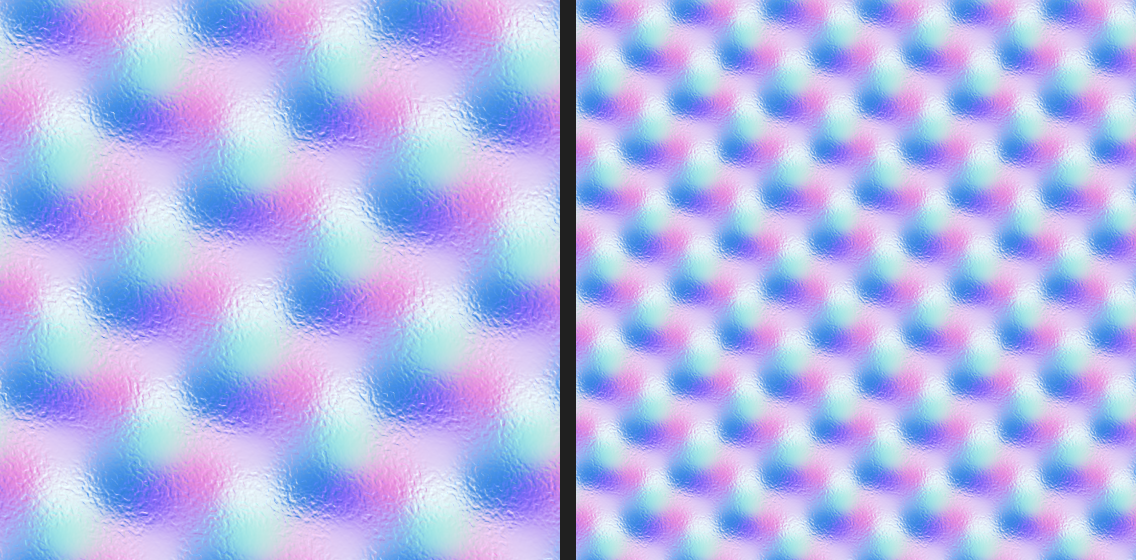
Left: one tile. Right: repeated 2 by 2.
A Shadertoy shader for this texture map:

```glsl
const float REPEATS = 3.0;               // staggered cells across and down
const vec2  CELL_ORIGIN = vec2(0.85, 0.39);
const float BLEND_SHARPNESS = 3.0;       // how tightly each colour holds its spot
const vec2  GRAIN_FREQ = vec2(92.0, 68.0); // bumps across and along the diagonal
const float FINE_FREQ = 210.0;
const float FINE_AMOUNT = 0.45;
const float GRAIN_STEP = 0.0015;         // slope sampling distance
const float REFRACTION = 0.19;           // colour shift caused by the bumps
const float EMBOSS = 0.16;
const float GLINT = 0.35;
const float DRIFT_FREQ = 5.0;
const float DRIFT = 0.07;                // uneven placement between cells
const vec2  LIGHT_DIR = vec2(0.6, -0.8);
const float TAU = 6.2831853;

const int SPOTS = 10;
// Spots: cyan, mint, white, blue, violet, pink, lavender, pale pink, sky, orchid
const vec2 SPOT_POS[SPOTS] = vec2[SPOTS](
    vec2(-0.05, 0.22), vec2(0.09, 0.19), vec2(0.0, 0.45),
    vec2(-0.18, 0.05), vec2(0.0, -0.04), vec2(0.19, 0.04),
    vec2(0.0, -0.30), vec2(0.29, 0.20), vec2(-0.25, 0.20), vec2(0.14, -0.16));
const vec3 SPOT_COLOR[SPOTS] = vec3[SPOTS](
    vec3(0.56, 0.93, 0.89), vec3(0.82, 0.93, 0.88), vec3(0.93, 0.97, 0.98),
    vec3(0.12, 0.50, 0.88), vec3(0.47, 0.33, 1.0), vec3(0.95, 0.48, 0.85),
    vec3(0.88, 0.82, 0.96), vec3(0.94, 0.80, 0.95), vec3(0.58, 0.72, 0.95),
    vec3(0.76, 0.59, 0.96));

float hash(vec2 cell) {
    uvec2 q = uvec2(cell) * uvec2(1597334673u, 3812015801u);
    uint n = (q.x ^ q.y) * 1597334673u;
    n = (n ^ (n >> 15)) * 2246822519u;
    return float((n ^ (n >> 13)) >> 8) / 16777216.0;
}

// Projection of an offset on the random gradient of a wrapped lattice corner
float cornerSlope(vec2 corner, vec2 offset, vec2 period) {
    vec2 c = mod(corner, period);
    return dot(2.0 * vec2(hash(c), hash(c + 517.0)) - 1.0, offset);
}

// Gradient noise around zero that wraps after a whole number of cells
float wrapNoise(vec2 q, vec2 period) {
    vec2 i = floor(q), f = q - i;
    vec2 s = f * f * f * (f * (f * 6.0 - 15.0) + 10.0);
    vec2 e = vec2(1.0, 0.0);
    float low = mix(cornerSlope(i, f, period),
                    cornerSlope(i + e.xy, f - e.xy, period), s.x);
    float high = mix(cornerSlope(i + e.yx, f - e.yx, period),
                     cornerSlope(i + e.xx, f - e.xx, period), s.x);
    return mix(low, high, s.y);
}

// Pimpled film, slightly stretched along the falling diagonal
float grainHeight(vec2 p) {
    vec2 q = vec2(p.x + p.y, p.x - p.y) * GRAIN_FREQ;
    float bumps = smoothstep(-0.15, 0.5, wrapNoise(q, GRAIN_FREQ));
    return bumps + FINE_AMOUNT * wrapNoise(p * FINE_FREQ, vec2(FINE_FREQ));
}

// Smooth spot repeating on a staggered lattice, 1 at its centre
float latticeSpot(vec2 d) {
    float c = abs(cos(TAU * d.x) + cos(TAU * d.y));
    return exp(BLEND_SHARPNESS * (c - 2.0))
         + exp(-BLEND_SHARPNESS * (c + 2.0));
}

vec3 foilColor(vec2 u) {
    vec3 sum = vec3(0.0);
    float total = 0.0;
    for (int i = 0; i < SPOTS; i++) {
        float w = latticeSpot(u - SPOT_POS[i]);
        sum += w * SPOT_COLOR[i];
        total += w;
    }
    return sum / total;
}

void mainImage(out vec4 fragColor, in vec2 fragCoord) {
    vec2 p = fragCoord / iResolution.xy;

    // Slow drift makes the cells differ
    vec2 period = vec2(DRIFT_FREQ);
    vec2 drift = vec2(wrapNoise(p * DRIFT_FREQ, period),
                      wrapNoise(p * DRIFT_FREQ + vec2(2.3, 1.6), period));
    vec2 u = p * REPEATS - CELL_ORIGIN + DRIFT * drift;

    // Spots of clear film, and patchy roughness elsewhere
    float calm = latticeSpot(u - vec2(0.02, 0.20)) + latticeSpot(u - vec2(0.0, -0.29));
    float patches = 0.5 + wrapNoise(p * 14.0, vec2(14.0));
    float roughness = mix(0.65, 1.1, patches) * (1.0 - 0.85 * smoothstep(0.15, 0.8, calm));

    // Surface slope bends the colours and catches light
    float h = grainHeight(p);
    vec2 slope = vec2(grainHeight(p + vec2(GRAIN_STEP, 0.0)),
                      grainHeight(p + vec2(0.0, GRAIN_STEP))) - h;
    slope *= roughness;
    float facing = dot(slope, LIGHT_DIR);

    vec3 color = foilColor(u + REFRACTION * slope);
    color += EMBOSS * facing;
    color = mix(color, vec3(0.95, 0.96, 1.0), GLINT * smoothstep(0.2, 0.6, facing));
    fragColor = vec4(clamp(color, 0.0, 1.0), 1.0);
}
```
